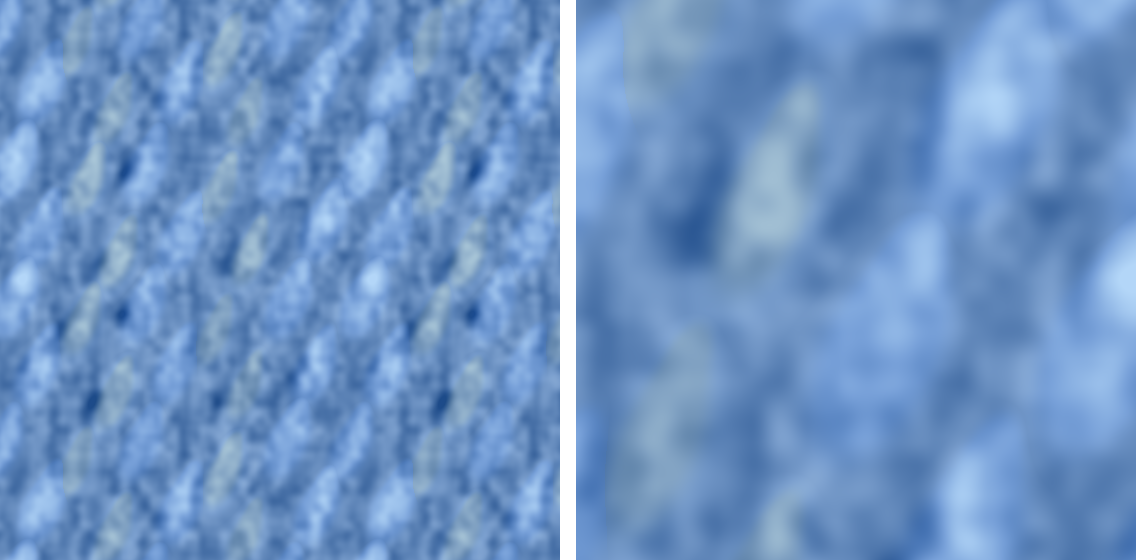
Left: the whole. Right: its middle third, enlarged.
Reproduce this texture procedurally as a Shadertoy shader.

```glsl
const float CELLS = 8.0;                  // yarn floats across and down
const vec2 REPEAT = vec2(5.0, 6.0);       // floats in one repeat
const vec2 ORIGIN = vec2(0.78, 1.30);     // tip of the first float
const float ROW_SHIFT = -0.45;            // sideways step of every second row
const float LEAN = 0.33;
const float FLOAT_LENGTH = 1.5;
const float TIP_WIDTH = 0.13;
const float BODY_WIDTH = 0.29;
const float DULL_DROP = 0.40;             // dull columns sit lower
const float JITTER = 0.22;
const vec2 GAP_OFFSET = vec2(-0.50, -0.68);
const vec2 GAP_SIZE = vec2(0.13, 0.23);
const vec2 GRAIN = vec2(7.0, 4.0);        // fibre grains per float
const float BASE_TONE = 0.34;
const float YARN_GAIN = 0.50;
const float GAP_GAIN = 0.55;
const float GRAIN_GAIN = 0.60;
const vec3 DEEP = vec3(0.18, 0.35, 0.58);
const vec3 MIDDLE = vec3(0.49, 0.63, 0.81);
const vec3 PALE = vec3(0.70, 0.82, 0.92);
const vec3 DULL_TINT = vec3(0.01, 0.0, -0.05);
const vec3 CLEAR_TINT = vec3(-0.02, 0.0, 0.04);

float hash(vec2 p) {
    return fract(sin(dot(p, vec2(127.1, 311.7))) * 43758.5453);
}

// Value noise that wraps after the given period
float wrappedNoise(vec2 p, vec2 period) {
    vec2 i = floor(p), f = fract(p);
    f = f * f * (3.0 - 2.0 * f);
    float a = hash(mod(i, period));
    float b = hash(mod(i + vec2(1.0, 0.0), period));
    float c = hash(mod(i + vec2(0.0, 1.0), period));
    float d = hash(mod(i + vec2(1.0, 1.0), period));
    return mix(mix(a, b, f.x), mix(c, d, f.x), f.y);
}

// Returns yarn brightness, gap darkness and dullness
vec3 weave(vec2 p) {
    vec3 result = vec3(0.0);
    for (int j = -1; j <= 2; j++) {
        for (int i = -1; i <= 2; i++) {
            vec2 cell = floor(p) + vec2(i, j);
            vec2 id = mod(cell, REPEAT);
            float dull = mod(id.x, 2.0);
            vec2 random = vec2(hash(id + 17.3), hash(id + 41.9));

            vec2 tip = cell + (random - 0.5) * JITTER;
            tip.x += ROW_SHIFT * mod(cell.y, 2.0);
            tip.y -= DULL_DROP * dull;
            vec2 q = p - tip;

            // Leaning teardrop with a narrow tip
            float down = -q.y;
            float width = mix(TIP_WIDTH, BODY_WIDTH, smoothstep(0.0, 0.6, down));
            float across = (q.x + LEAN * down) / width;
            float body = exp(-across * across) * smoothstep(-0.18, 0.15, down)
                * (1.0 - smoothstep(0.6, FLOAT_LENGTH, down));
            float bright = body * (0.75 + 0.3 * random.x - 0.22 * dull);
            if (bright > result.x) {
                result.x = bright;
                result.z = dull * body;
            }

            // Dark hollow beside the float
            vec2 g = q - GAP_OFFSET;
            g.x -= LEAN * g.y;
            g /= GAP_SIZE;
            float depth = smoothstep(0.1, 0.9, hash(id + 73.7));
            result.y = max(result.y, depth * exp(-dot(g, g)));
        }
    }
    return result;
}

void mainImage(out vec4 fragColor, in vec2 fragCoord) {
    vec2 p = fragCoord / iResolution.xy * CELLS - ORIGIN;
    vec3 yarn = weave(p);

    // Upright fibres with finer flecks
    float fibre = wrappedNoise(p * GRAIN, REPEAT * GRAIN);
    vec2 fine = GRAIN * vec2(1.0, 2.0);
    float fleck = wrappedNoise(p * fine + 0.5, REPEAT * fine);
    float grain = mix(fibre, fleck, 0.35) - 0.5;

    float tone = BASE_TONE + YARN_GAIN * yarn.x - GAP_GAIN * yarn.y
        + GRAIN_GAIN * grain;

    // Tone to colour
    vec3 color = mix(DEEP, MIDDLE, clamp(tone / 0.6, -0.2, 1.0));
    color = mix(color, PALE, clamp((tone - 0.6) / 0.4, 0.0, 1.1));
    color += mix(CLEAR_TINT, DULL_TINT, smoothstep(0.1, 0.8, yarn.z))
        * smoothstep(0.1, 0.5, yarn.x);
    fragColor = vec4(clamp(color, 0.0, 1.0), 1.0);
}
```
